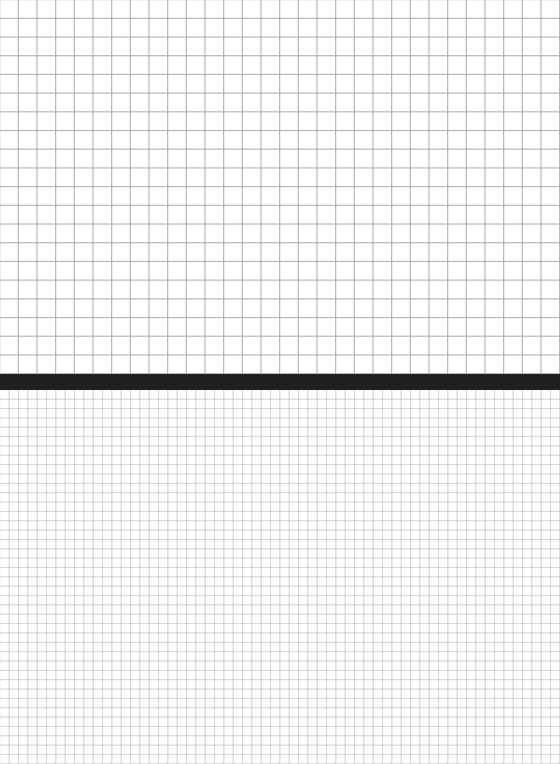
Top, the tile; bottom, the same tile 2 across and 2 down.
A WebGL 2 fragment shader for this pattern:

```glsl
#version 300 es
precision highp float;
// Plain graph paper: thin grey lines ruling a white sheet into square cells.

#define CELLS vec2(30.0, 20.0)         // repeats across and up
#define LINE_WIDTH 0.053               // in cells
#define LINE_CENTRE vec2(0.98, 0.02)   // position of the lines within a cell
#define EDGE_SOFTNESS 1.2              // smoothing footprint, in pixels
#define PAPER_COLOUR vec3(1.0)
#define LINE_COLOUR vec3(0.66)

uniform vec2 u_resolution;
out vec4 fragColor;

// Share of the smoothing footprint covered by the nearest line on each axis.
vec2 lineCoverage(vec2 cellPos, vec2 footprint) {
    vec2 dist = abs(fract(cellPos - LINE_CENTRE + 0.5) - 0.5);
    vec2 halfLine = vec2(0.5 * LINE_WIDTH);
    vec2 halfFoot = 0.5 * footprint;
    vec2 overlap = min(dist + halfFoot, halfLine) - max(dist - halfFoot, -halfLine);
    return clamp(overlap / footprint, 0.0, 1.0);
}

void main() {
    // Cell coordinates; whole repeats make opposite edges join.
    vec2 cellPos = gl_FragCoord.xy / u_resolution * CELLS;
    vec2 footprint = EDGE_SOFTNESS * CELLS / u_resolution;

    // Union of both rulings, so crossings do not darken.
    vec2 cover = lineCoverage(cellPos, footprint);
    float ink = 1.0 - (1.0 - cover.x) * (1.0 - cover.y);

    fragColor = vec4(mix(PAPER_COLOUR, LINE_COLOUR, ink), 1.0);
}
```
